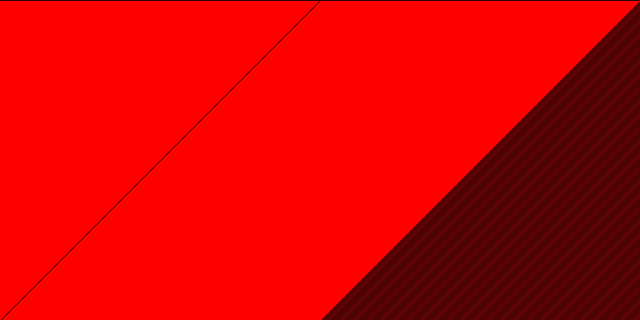
Write a WebGL 1 fragment shader that draws this background.

```glsl
precision highp float;

uniform vec2 u_resolution;

#define TAU 6.2831853
#define LINE_WIDTH 0.0026
#define LINE_OFFSET 0.00390625
#define WEDGE_START 1.0
#define FINE_STRIPES 128.0
#define BROAD_BANDS 24.0
#define FINE_DEPTH 0.16
#define BAND_DEPTH 0.08
#define RED vec3(1.0, 0.0, 0.0)
#define DARK_RED vec3(0.33, 0.01, 0.01)

// Share of a pixel covered by a line of LINE_WIDTH around dist = 0
float lineMask(float dist, float pixel) {
  float halfWidth = 0.5 * LINE_WIDTH;
  float nearSide = clamp(0.5 + (dist + halfWidth) / pixel, 0.0, 1.0);
  float farSide = clamp(0.5 + (dist - halfWidth) / pixel, 0.0, 1.0);
  return nearSide - farSide;
}

// Dark wedge: diagonal stripes that blend where pixels cannot resolve them
vec3 stripedWedge(float depth, float pixel) {
  float fine = cos(TAU * FINE_STRIPES * depth);
  float band = -cos(TAU * BROAD_BANDS * depth);
  float detail = 1.0 - smoothstep(0.3, 0.5, FINE_STRIPES * pixel);
  return DARK_RED + RED * detail * (FINE_DEPTH * fine + BAND_DEPTH * band);
}

void main() {
  // Canvas height is one unit
  float pixel = 1.0 / u_resolution.y;
  vec2 p = gl_FragCoord.xy * pixel;
  float diagonal = p.x - p.y - LINE_OFFSET;

  // Red field and striped lower right corner
  float depth = diagonal - WEDGE_START;
  float wedge = clamp(0.5 + depth / pixel, 0.0, 1.0);
  vec3 color = mix(RED, stripedWedge(depth, pixel), wedge);

  // Thin black diagonal and top border
  float topEdge = p.y - 1.0 + 0.5 * LINE_WIDTH;
  float ink = max(lineMask(diagonal, pixel), lineMask(topEdge, pixel));
  gl_FragColor = vec4(mix(color, vec3(0.0), ink), 1.0);
}
```
